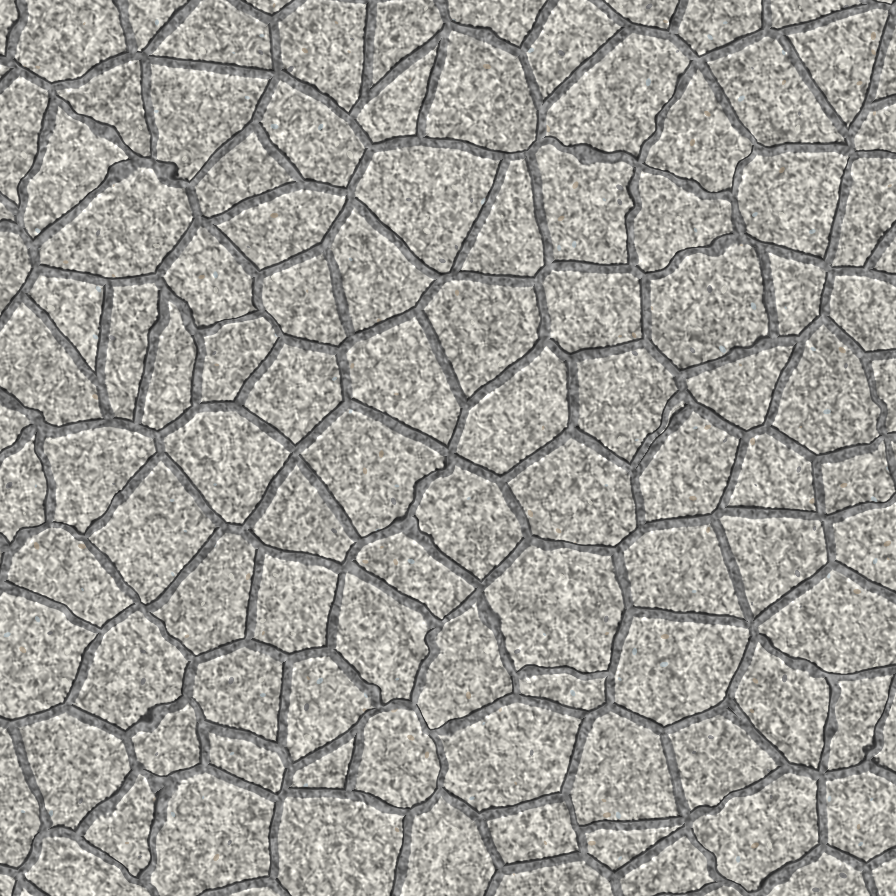
This texture is drawn by a three.js fragment shader. Its source:

```glsl
// Crazy paving: angular flagstones of speckled concrete between narrow grey joints.
// A weighted Voronoi diagram gives the stones; the side facing the light decides
// which edges get a pale rim or a dark shadow, and noise makes the gritty surface.

varying vec2 vUv;

const float STONES = 9.8;           // stones across the canvas
const float SIZE_SPREAD = 0.34;     // variety of stone size
const float JOINT_HALF = 0.0061;    // half the joint width
const float EDGE_SOFT = 0.0011;
const float GRIT_SCALE = 225.0;     // grains across the canvas
const float GRIT_CONTRAST = 0.80;
const float JOINT_CONTRAST = 0.52;
const float PEBBLE_SCALE = 60.0;
const float PEBBLE_SHARE = 0.10;
const vec2 LIGHT_DIR = vec2(-0.34, 0.94);
const vec3 STONE_TINT = vec3(1.010, 0.997, 0.957);
const vec3 JOINT_TINT = vec3(1.0, 1.0, 0.995);
const float STONE_TONE = 0.667;
const float JOINT_TONE = 0.485;

float hash(vec2 p) {
  vec3 q = fract(vec3(p.xyx) * 0.1031);
  q += dot(q, q.yzx + 33.33);
  return fract((q.x + q.y) * q.z);
}

vec2 hash2(vec2 p) {
  return vec2(hash(p + 17.3), hash(p + 71.9));
}

float noise(vec2 p) {
  vec2 i = floor(p), f = fract(p);
  f = f * f * (3.0 - 2.0 * f);
  return mix(mix(hash(i), hash(i + vec2(1.0, 0.0)), f.x),
             mix(hash(i + vec2(0.0, 1.0)), hash(i + vec2(1.0, 1.0)), f.x), f.y);
}

vec2 noise2(vec2 p) {
  return vec2(noise(p), noise(p + 43.7)) - 0.5;
}

// Small crisp flecks: two turned layers of noise, centred on zero.
float grit(vec2 uv) {
  vec2 p = uv * GRIT_SCALE + 0.6 * noise2(uv * 110.0);
  vec2 turned = vec2(0.8 * p.x - 0.6 * p.y, 0.6 * p.x + 0.8 * p.y);
  vec2 slanted = vec2(0.9 * p.x + 0.44 * p.y, 0.9 * p.y - 0.44 * p.x);
  return 0.52 * noise(slanted * vec2(1.2, 0.85)) + 0.48 * noise(turned * 1.55 + 9.0) - 0.5;
}

// Offset to a seed in xy, its weighted squared distance in z.
vec3 seed(vec2 cell, vec2 p) {
  vec2 offset = cell + hash2(cell) - p;
  return vec3(offset, dot(offset, offset) - SIZE_SPREAD * hash(cell + 5.1));
}

// Distance to the joint centre (x), outward edge normal (yz), stone tone (w).
vec4 paving(vec2 p) {
  vec2 base = floor(p), ownCell = base;
  vec3 own = vec3(0.0, 0.0, 100.0);
  for (int j = -2; j <= 2; j++)
    for (int i = -2; i <= 2; i++) {
      vec2 cell = base + vec2(float(i), float(j));
      vec3 s = seed(cell, p);
      if (s.z < own.z) { own = s; ownCell = cell; }
    }
  float edge = 100.0;
  vec2 normal = vec2(0.0, 1.0);
  for (int j = -2; j <= 2; j++)
    for (int i = -2; i <= 2; i++) {
      vec2 cell = base + vec2(float(i), float(j));
      vec3 s = seed(cell, p);
      float gap = length(s.xy - own.xy);
      if (gap > 0.001) {
        float d = 0.5 * (s.z - own.z) / gap;
        if (d < edge) { edge = d; normal = (s.xy - own.xy) / gap; }
      }
    }
  return vec4(edge, normal, hash(ownCell + 29.0));
}

// Sparse oval pebbles: colour in rgb, cover in a.
vec4 pebble(vec2 uv) {
  vec2 p = uv * PEBBLE_SCALE, cell = floor(p);
  vec2 r = fract(p) - 0.35 - 0.3 * hash2(cell);
  float angle = 6.283 * hash(cell + 3.0), c = cos(angle), s = sin(angle);
  r = vec2(c * r.x + s * r.y, c * r.y - s * r.x) * vec2(1.0, 1.6);
  float radius = mix(0.14, 0.32, hash(cell + 8.0));
  float cover = 1.0 - smoothstep(radius - 0.08, radius, length(r));
  float kind = hash(cell + 13.0);
  vec3 color = kind < 0.3 ? vec3(0.66, 0.71, 0.73)
             : kind < 0.55 ? vec3(0.66, 0.60, 0.52)
             : kind < 0.85 ? vec3(0.84, 0.83, 0.79) : vec3(0.43, 0.43, 0.44);
  return vec4(color, cover * step(hash(cell + 21.0), PEBBLE_SHARE));
}

void main() {
  float grain = grit(vUv);

  // Straight stone outlines with an occasional chipped jog
  float chipped = smoothstep(0.55, 0.8, noise(vUv * 11.0 + 3.0));
  vec2 bent = vUv * STONES + 0.05 * noise2(vUv * 30.0);
  bent += (0.02 + 0.16 * chipped) * noise2(vUv * 48.0 + 7.0);
  vec4 stone = paving(bent);
  float d = stone.x / STONES + 0.0020 * grain;
  float facing = dot(stone.yz, LIGHT_DIR);

  // Speckled stone face with scattered pebbles and a lit rim
  float tone = STONE_TONE + GRIT_CONTRAST * grain;
  tone += 0.025 * (stone.w - 0.5) + 0.04 * (noise(vUv * 22.0) - 0.5);
  vec3 face = tone * STONE_TINT;
  vec4 chip = pebble(vUv);
  face = mix(face, chip.rgb + 0.2 * grain, 0.8 * chip.a);
  float rim = 1.0 - smoothstep(0.0008, 0.0036, abs(d - JOINT_HALF - 0.0018));
  face += 0.12 * rim * smoothstep(-0.1, 0.7, facing);

  // Gritty joint, shaded below the stone that overhangs it
  vec3 joint = (JOINT_TONE + JOINT_CONTRAST * grain) * JOINT_TINT;
  float shadow = 1.0 - smoothstep(0.0006, 0.0027, abs(d - 0.80 * JOINT_HALF));
  joint *= 1.0 - 0.55 * shadow * smoothstep(-0.35, 0.5, -facing);

  float onStone = smoothstep(JOINT_HALF - EDGE_SOFT, JOINT_HALF + EDGE_SOFT, d);
  gl_FragColor = vec4(clamp(mix(joint, face, onStone), 0.0, 1.0), 1.0);
}
```
